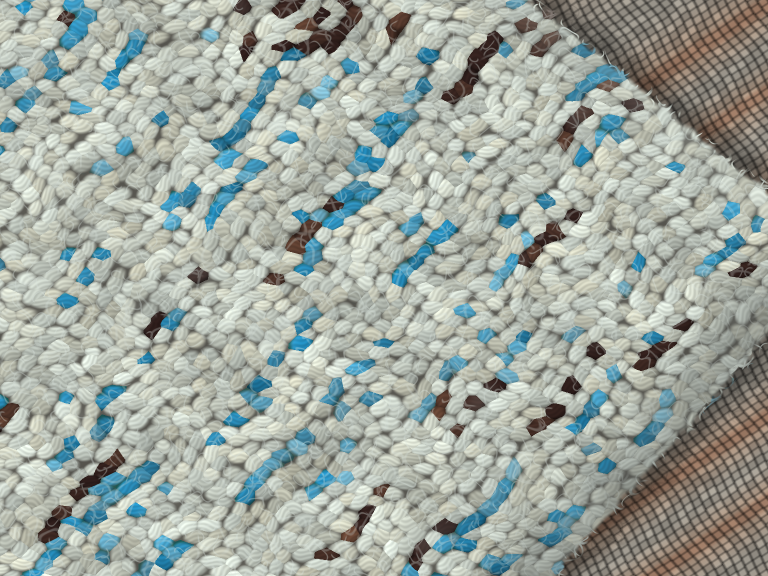
A Shadertoy shader for this texture:

```glsl
// Nubby cream wool weave with blue and dark brown flecks, lying over a ribbed tan rug.

const float GRAIN = 0.0245;              // stitch spacing, in canvas heights
const float CORD = 0.0165;               // rug cord spacing
const vec2 STREAK = vec2(0.66, 0.751);   // direction of the yarn rows
const vec2 CORD_DIR = vec2(0.55, -0.835);
const float BLUE_SHARE = 0.15;           // share of row segments with blue yarn
const float DARK_SHARE = 0.085;          // share of row segments with dark yarn
const float FUZZ = 0.34;                 // opacity of loose fibres
const int AA = 2;                        // samples per pixel side

const vec3 CREAM = vec3(0.84, 0.875, 0.835);
const vec3 IVORY = vec3(0.83, 0.83, 0.75);
const vec3 BLUE = vec3(0.13, 0.52, 0.70);
const vec3 PALE_BLUE = vec3(0.48, 0.70, 0.78);
const vec3 DARK = vec3(0.19, 0.12, 0.11);
const vec3 RUST = vec3(0.43, 0.29, 0.22);
const vec3 GAP = vec3(0.35, 0.345, 0.32);
const vec3 FIBRE = vec3(0.86, 0.90, 0.88);
const vec3 RUG_TAN = vec3(0.67, 0.57, 0.49);
const vec3 RUG_GREY = vec3(0.63, 0.61, 0.57);

vec3 hash3(vec2 p) {
    vec3 h = fract(vec3(p.xyx) * vec3(0.1031, 0.1030, 0.0973));
    h += dot(h, h.yxz + 33.33);
    return fract((h.xxy + h.yzz) * h.zyx);
}

mat2 turn(float a) {
    float c = cos(a), s = sin(a);
    return mat2(c, s, -s, c);
}

// Coordinates along and across a direction
vec2 along(vec2 p, vec2 dir) {
    return vec2(dot(p, dir), dot(p, vec2(-dir.y, dir.x)));
}

float clumps(vec2 p) {
    return 0.5 * sin(p.x * 19.0 + 2.0 * sin(p.y * 13.0))
         + 0.5 * sin(p.y * 27.0 + 2.0 * sin(p.x * 17.0 + 1.0));
}

// Yarn colour of one stitch: coloured runs follow the rows
vec3 yarn(vec2 id) {
    float start = hash3(vec2(id.y, 7.0)).x * 9.0;
    vec3 run = hash3(vec2(floor((id.x + start) / 8.0), id.y) + 151.0);
    vec3 r = hash3(id + 311.0);
    vec3 col = mix(CREAM, IVORY, r.x * r.x) * mix(0.84, 1.06, r.y);
    bool fleck = r.z < 0.58;
    if ((run.x < BLUE_SHARE && fleck) || r.z > 0.982)
        col = mix(BLUE, PALE_BLUE, r.x * r.x) * mix(0.85, 1.15, r.y);
    else if (run.x > 1.0 - DARK_SHARE && fleck)
        col = mix(DARK, RUST, r.x * r.x * r.x);
    return col;
}

// Rounded, overlapping stitches; the highest one shows
vec3 wool(vec2 p) {
    vec2 q = along(p, STREAK) / GRAIN;
    q += 0.28 * sin(q.yx * 0.71 + 1.7 * sin(q * 0.23));
    vec2 base = floor(q), topId = base, topE = vec2(0.0);
    float top = -9.0;
    for (int j = -1; j <= 1; j++)
    for (int i = -1; i <= 1; i++) {
        vec2 id = base + vec2(i, j);
        vec3 r = hash3(id + 40.0);
        vec2 d = q - id - 0.5 - 0.5 * (r.xy - 0.5);
        vec2 e = turn(0.5 + 1.3 * (r.z - 0.5)) * d / vec2(0.84, 0.6);
        float h = 1.0 - dot(e, e) + 0.4 * (r.x - 0.5);
        if (h > top) { top = h; topId = id; topE = e; }
    }
    float dome = smoothstep(-0.2, 0.72, top);
    float strands = sin(topE.y * 11.0 + 2.5 * sin(topE.x * 3.0 + topId.x));
    float light = 0.95 + 0.06 * strands + 0.10 * (topE.y - 0.4 * topE.x);
    vec3 col = yarn(topId) * light;
    return mix(min(GAP, col * 0.6), col, dome) * (1.0 + 0.06 * clumps(p));
}

// Curled loose fibres: broken rings scattered over cells
float fibres(vec2 p, float size) {
    vec2 q = p / size;
    q += 0.12 * sin(q.yx * 4.3);
    float cover = 0.0;
    for (int j = -1; j <= 1; j++)
    for (int i = -1; i <= 1; i++) {
        vec2 id = floor(q) + vec2(i, j);
        vec3 r = hash3(id + size * 9000.0);
        vec2 d = q - id - 0.25 - 0.5 * r.xy;
        float ring = abs(length(d) - mix(0.25, 0.65, r.z));
        float arc = smoothstep(-0.3, 0.3, dot(normalize(d + 0.0001), cos(r.x * 40.0 + vec2(0.0, 1.57))));
        cover = max(cover, arc * (1.0 - smoothstep(0.015, 0.075, ring)));
    }
    return cover;
}

// Ribbed rug with coloured bands across its cords
vec3 rug(vec2 p) {
    vec2 q = along(p, CORD_DIR);
    float band = 0.5 + 0.5 * sin(q.x * 31.0 + 2.0 * sin(q.x * 11.0));
    vec2 c = vec2(q.x / (CORD * 0.8), q.y / CORD + 0.22 * sin(q.x * 45.0));
    c.x += 0.35 * hash3(vec2(floor(c.y), 3.0)).x;
    vec3 r = hash3(floor(c) + 77.0);
    vec2 rib = abs(fract(c) - 0.5);
    vec3 col = mix(RUG_GREY, RUG_TAN, band) * mix(0.86, 1.1, r.x);
    col = mix(col, RUST * 1.3, 0.45 * smoothstep(0.85, 1.0, band));
    return col * (1.0 - 0.45 * smoothstep(0.22, 0.5, rib.y)) * (1.0 - 0.33 * smoothstep(0.25, 0.5, rib.x));
}

vec3 scene(vec2 p) {
    // Cloth outline: two slanted sides with a woolly edge
    float upper = dot(p, vec2(0.625, 0.78)) - 1.353;
    float lower = dot(p, vec2(0.747, -0.664)) - 0.717;
    float fine = fibres(p, 0.027), coarse = fibres(p + 3.1, 0.046);
    float edge = max(upper, lower) + 0.004 * clumps(p * 4.0) - 0.009 * max(fine, coarse);

    vec3 cloth = wool(p);
    cloth = mix(cloth, FIBRE, FUZZ * max(fine, 0.8 * coarse));
    float haze = smoothstep(0.35, 1.0, clumps(p * 1.3 + 2.0));
    cloth = mix(cloth, FIBRE * 0.9, 0.14 * haze + 0.22 * smoothstep(-0.10, 0.0, edge));
    cloth *= 1.0 - 0.22 * smoothstep(-0.16, 0.0, lower);

    vec3 ground = rug(p) * mix(0.62, 1.0, smoothstep(0.0, 0.06, edge));
    return mix(cloth, ground, smoothstep(-0.005, 0.006, edge));
}

void mainImage(out vec4 fragColor, in vec2 fragCoord) {
    vec3 sum = vec3(0.0);
    for (int j = 0; j < AA; j++)
    for (int i = 0; i < AA; i++) {
        vec2 offset = (vec2(i, j) + 0.5) / float(AA) - 0.5;
        sum += scene((fragCoord + offset) / iResolution.y);
    }
    fragColor = vec4(clamp(sum / float(AA * AA), 0.0, 1.0), 1.0);
}
```
